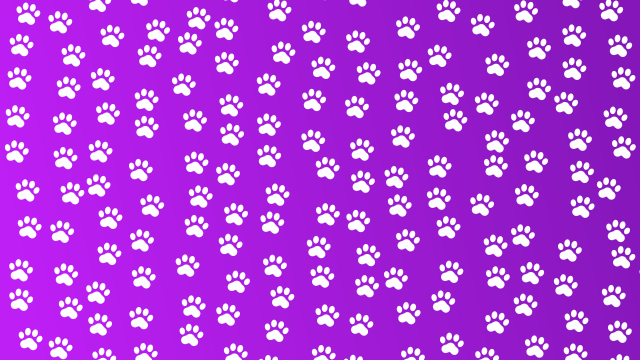
A Shadertoy shader for this pattern:

```glsl
// White paw prints scattered in loose columns over a violet gradient.

float hash(vec2 p) {
    return fract(sin(dot(p, vec2(127.1, 311.7))) * 43758.5453);
}

vec2 rotate(vec2 p, float angle) {
    float c = cos(angle), s = sin(angle);
    return vec2(c * p.x - s * p.y, s * p.x + c * p.y);
}

float smoothMin(float a, float b, float k) {
    float h = max(k - abs(a - b), 0.0) / k;
    return min(a, b) - 0.25 * h * h * k;
}

// Approximate distance to an ellipse
float ellipse(vec2 p, vec2 radii) {
    float k0 = length(p / radii);
    float k1 = max(length(p / (radii * radii)), 1e-4);
    return k0 * (k0 - 1.0) / k1;
}

// Upright paw, about 42 units wide, mirrored about its axis
float paw(vec2 p) {
    p.x = abs(p.x);
    float innerToe = ellipse(rotate(p - vec2(6.4, 13.6), 0.08), vec2(5.0, 6.7));
    float outerToe = ellipse(rotate(p - vec2(16.3, 5.2), 0.4), vec2(4.7, 6.2));
    float dome = length(p - vec2(0.0, -4.5)) - 8.0;
    float lobe = length(p - vec2(8.0, -9.3)) - 7.2;
    float pad = smoothMin(dome, lobe, 4.0);
    return min(pad, min(innerToe, outerToe));
}

// Distance to the nearest paw, in canvas heights
float scatteredPaws(vec2 p) {
    vec2 spacing = vec2(0.118, 0.1);
    float pawUnit = 1.02 / 648.0;
    float nearest = 1.0;
    float column = floor(p.x / spacing.x);
    for (int i = -1; i <= 1; i++) {
        float col = column + float(i);
        // Stagger neighbouring columns unevenly
        float shift = 0.5 * mod(col, 2.0) + 0.5 * hash(vec2(col, 7.3));
        float row = floor(p.y / spacing.y - shift);
        for (int j = -1; j <= 1; j++) {
            vec2 id = vec2(col, row + float(j));
            vec2 jitter = vec2(hash(id + 3.1), hash(id + 17.7)) - 0.5;
            vec2 center = (id + vec2(0.5, 0.5 + shift)) * spacing;
            center += jitter * vec2(0.05, 0.035);
            vec2 q = rotate(p - center, 0.21) / pawUnit;
            nearest = min(nearest, paw(q) * pawUnit);
        }
    }
    return nearest;
}

void mainImage(out vec4 fragColor, in vec2 fragCoord) {
    vec2 uv = fragCoord / iResolution.xy;
    vec2 p = fragCoord / iResolution.y;

    // Background, bright at the left and deeper at the right
    vec3 brightViolet = vec3(0.745, 0.12, 0.96);
    vec3 deepViolet = vec3(0.52, 0.09, 0.73);
    float blend = clamp(uv.x + 0.12 * (uv.y - 0.5), 0.0, 1.0);
    vec3 color = mix(brightViolet, deepViolet, blend);

    // Paws with edges one pixel wide
    float cover = clamp(0.5 - scatteredPaws(p) * iResolution.y, 0.0, 1.0);
    color = mix(color, vec3(1.0, 0.995, 1.0), cover);

    fragColor = vec4(color, 1.0);
}
```
